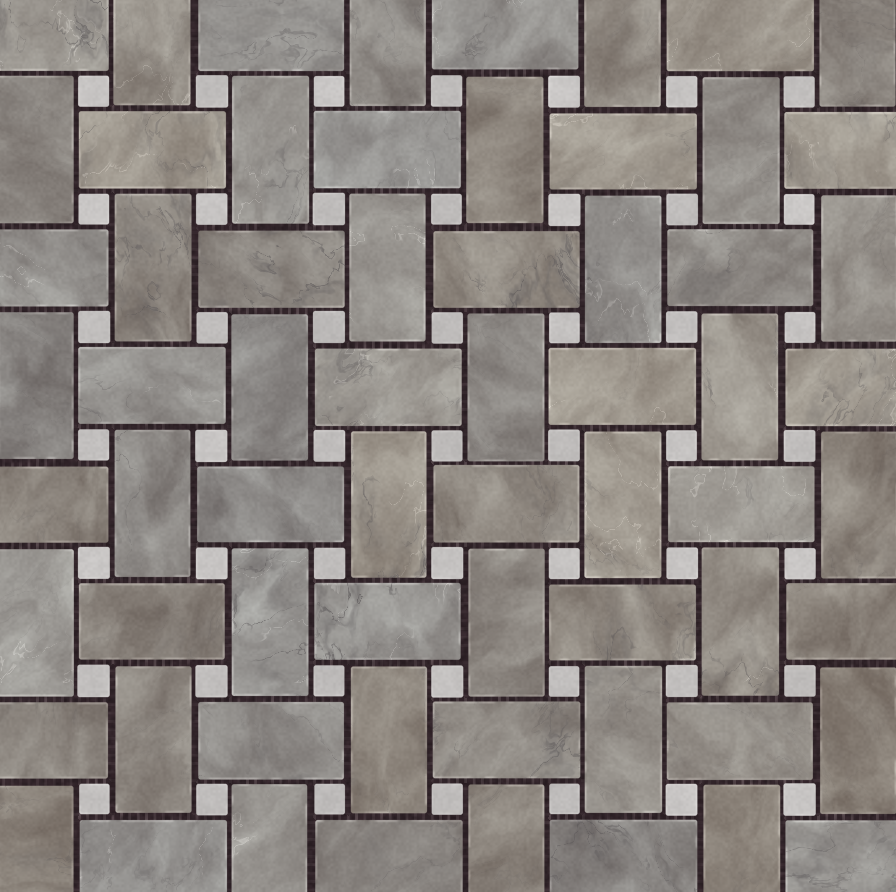
A Shadertoy shader for this pattern:

```glsl
#define REPEATS vec2(7.62, 7.56)
#define ORIGIN vec2(0.80, 0.785)
#define BRICK_HALF vec2(0.624, 0.325)
#define DOT_HALF vec2(0.134)
#define CORNER 0.022
#define JITTER 0.009
#define STONE_DARK vec3(0.455, 0.425, 0.405)
#define STONE_LIGHT vec3(0.675, 0.665, 0.64)
#define VEIN_COLOR vec3(0.36, 0.345, 0.35)
#define DOT_COLOR vec3(0.765, 0.755, 0.75)
#define GROUT_COLOR vec3(0.185, 0.135, 0.155)
#define MESH_COLOR vec3(0.37, 0.315, 0.33)

float hash(vec2 p) {
    vec3 q = fract(p.xyx * vec3(0.1031, 0.1030, 0.0973));
    q += dot(q, q.yzx + 33.33);
    return fract((q.x + q.y) * q.z);
}

vec2 hash2(vec2 p) {
    return vec2(hash(p + 17.3), hash(p + 71.9));
}

float noise(vec2 p) {
    vec2 i = floor(p), f = fract(p);
    f = f * f * (3.0 - 2.0 * f);
    return mix(mix(hash(i), hash(i + vec2(1, 0)), f.x),
               mix(hash(i + vec2(0, 1)), hash(i + vec2(1, 1)), f.x), f.y);
}

float fbm(vec2 p) {
    float sum = 0.0, amp = 0.5;
    for (int i = 0; i < 5; i++) {
        sum += amp * noise(p);
        p = mat2(1.6, 1.2, -1.2, 1.6) * p + 5.7;
        amp *= 0.5;
    }
    return sum / 0.97;
}

float roundedBox(vec2 p, vec2 halfSize) {
    vec2 q = abs(p) - halfSize + CORNER;
    return length(max(q, 0.0)) + min(max(q.x, q.y), 0.0) - CORNER;
}

// Thin line where a noise field crosses its middle value
float vein(vec2 p, float width) {
    return 1.0 - smoothstep(0.0, width, abs(fbm(p) - 0.5));
}

vec3 marble(vec2 p, vec2 id) {
    vec2 seed = hash2(id) * 90.0;
    float tone = hash(id + 4.1), veining = hash(id + 9.6);
    float angle = 6.28 * hash(id + 2.7);
    vec2 q = mat2(cos(angle), sin(angle), -sin(angle), cos(angle)) * p;
    q = q * vec2(1.9, 3.1) + seed;
    vec2 warped = q + 1.3 * (vec2(fbm(q + 3.0), fbm(q + 19.0)) - 0.5);

    // Base tone and clouding
    float cloud = fbm(warped * 1.2);
    float shade = 0.55 + 0.5 * (tone - 0.5) + 1.15 * (cloud - 0.5);
    vec3 color = mix(STONE_DARK, STONE_LIGHT, clamp(shade, 0.0, 1.1));
    color += (hash(id + 6.2) - 0.45) * vec3(0.022, 0.0, -0.03);

    // Smoky bands, dark veins and pale cracks
    float patches = smoothstep(0.38, 0.72, fbm(q * 0.9 + 40.0));
    float strength = patches * mix(0.15, 1.0, veining * veining);
    color = mix(color, VEIN_COLOR, 0.35 * strength * vein(warped, 0.12));
    color = mix(color, VEIN_COLOR, 0.6 * strength * vein(warped * 1.4 + 8.0, 0.025));
    float crack = vein(warped * 0.8 + 25.0, 0.009) * step(0.5, tone);
    color += 0.09 * crack * smoothstep(0.45, 0.65, noise(q * 1.5));
    return color;
}

void mainImage(out vec4 fragColor, in vec2 fragCoord) {
    vec2 g = fragCoord / iResolution.xy * REPEATS - ORIGIN;
    float aa = 0.75 * REPEATS.y / iResolution.y;

    // Small square at each lattice corner
    vec2 dotId = round(g);
    vec2 dotPos = g - dotId - JITTER * (hash2(dotId) - 0.5);
    float dotDist = roundedBox(dotPos, DOT_HALF + JITTER * (hash(dotId) - 0.5));

    // Nearest brick: cells alternate between upright and lying
    vec2 base = floor(g), brickId = base, brickPos = vec2(0), brickHalf = vec2(1);
    float brickDist = 10.0;
    for (int y = -1; y <= 1; y++)
    for (int x = -1; x <= 1; x++) {
        vec2 id = base + vec2(x, y);
        vec2 size = mod(id.x + id.y, 2.0) > 0.5 ? BRICK_HALF : BRICK_HALF.yx;
        size += JITTER * (hash2(id + 30.0) - 0.5);
        vec2 pos = g - id - 0.5 - 2.0 * JITTER * (hash2(id) - 0.5);
        float d = roundedBox(pos, size);
        if (d < brickDist) {
            brickDist = d;
            brickId = id;
            brickPos = pos;
            brickHalf = size;
        }
    }

    // Grout with threads of the backing mesh
    vec2 outside = abs(brickPos) - brickHalf;
    bool lying = outside.y > outside.x;
    float thread = smoothstep(0.2, 0.8, sin(6.283 * 14.0 * (lying ? g.x : g.y)));
    thread *= (lying ? 0.8 : 0.3) * noise(g * 9.0);
    vec3 color = mix(GROUT_COLOR, MESH_COLOR, thread);
    color *= 0.85 + 0.3 * noise(g * 25.0);

    // Stones with worn, paler rims
    float wear = smoothstep(0.25, 0.8, noise(g * 11.0));
    vec3 brick = marble(brickPos, brickId);
    brick += 0.13 * wear * smoothstep(-0.028, -0.006, brickDist);
    vec3 square = DOT_COLOR + 0.05 * (hash(dotId + 5.0) - 0.5);
    square += 0.06 * (fbm(g * 6.0) - 0.5);
    square += 0.05 * wear * smoothstep(-0.025, -0.005, dotDist);
    color = mix(color, brick, smoothstep(aa, -aa, brickDist));
    color = mix(color, square, smoothstep(aa, -aa, dotDist));

    // Fine surface grain
    color += 0.035 * (noise(g * 45.0) - 0.5);
    fragColor = vec4(clamp(color, 0.0, 1.0), 1.0);
}
```
